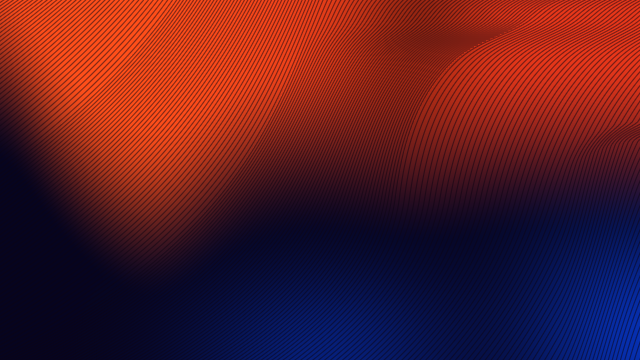
Write a Shadertoy shader that draws this background.

```glsl
// Fine contour lines flowing over a soft glow from orange-red to midnight blue.

// Colours
const vec3 ORANGE = vec3(1.00, 0.31, 0.10);
const vec3 RED = vec3(0.91, 0.215, 0.10);
const vec3 NIGHT = vec3(0.022, 0.015, 0.12);
const vec3 BLUE = vec3(0.00, 0.15, 0.50);
const vec3 LINE = vec3(0.05, 0.015, 0.07);

// Lines: half width in canvas heights, opacity, count in each strip
const float LINE_HALF_WIDTH = 0.0016;
const float LINE_OPACITY = 0.50;
const int STRIPS = 4;
const float LINE_COUNT[STRIPS] = float[](43.0, 43.0, 53.0, 74.0);

// Glow: reach of the warm fade above and below its lower edge
const float FADE_ABOVE = 0.31;
const float FADE_BELOW = 0.20;

float bell(float x, float centre, float radius) {
    float t = (x - centre) / radius;
    return exp(-t * t);
}

float glow(vec2 p, vec2 centre, vec2 radius) {
    vec2 t = (p - centre) / radius;
    return exp(-dot(t, t));
}

// Horizontal position of guide curve i at depth d below the top
float guide(int i, float d) {
    if (i == 0) return -0.09 - 1.6 * d;
    if (i == 1) return 0.486 - 0.69 * d - 0.69 * d * d;
    if (i == 2) return 0.891 + d * (-0.40 + d * (0.10 - 0.60 * d));
    if (i == 3) {
        float sag = max(d - 0.55, 0.0);
        return 1.08 + 0.46 * exp(-5.5 * d) + 0.05 * bell(d, 0.07, 0.05)
             - 1.5 * sag * sag;
    }
    return 2.6 - 1.1 * d + 0.5 * d * d;
}

// Line number, blended evenly between neighbouring guides
float linePhase(vec2 p) {
    float phase = 0.0;
    for (int i = 0; i < STRIPS; i++) {
        float left = guide(i, p.y);
        float right = guide(i + 1, p.y);
        phase += LINE_COUNT[i] * clamp((p.x - left) / (right - left), 0.0, 1.0);
    }
    // Small crease at the right border
    float fromRight = 1.778 - p.x;
    float crease = p.y - 0.365 - 2.0 * fromRight * fromRight;
    return phase + 5.0 * smoothstep(1.55, 1.78, p.x) * smoothstep(-0.03, 0.03, crease);
}

// Coverage of the lines, settling to its mean where they crowd together
float lineCoverage(vec2 p, float pixel) {
    float phase = linePhase(p);
    float rate = max(length(vec2(dFdx(phase), dFdy(phase))), 1e-4);
    float dist = abs(fract(phase) - 0.5) / rate;
    float halfWidth = LINE_HALF_WIDTH / pixel;
    float sharp = clamp(halfWidth + 0.5 - dist, 0.0, 1.0);
    float mean = min(2.0 * halfWidth * rate, 1.0);
    return mix(sharp, mean, smoothstep(0.38, 0.65, rate));
}

// Smooth colour behind the lines
vec3 backdrop(vec2 p) {
    vec3 cool = NIGHT;
    cool += 0.72 * BLUE * glow(p, vec2(0.90, 0.99), vec2(0.36, 0.24));
    cool += 1.15 * BLUE * glow(p, vec2(1.80, 0.94), vec2(0.33, 0.32));

    float lowerEdge = 0.455 + 0.18 * bell(p.x, 0.42, 0.23)
                    - 0.22 * bell(p.x, -0.04, 0.17)
                    + 0.03 * bell(p.x, 1.18, 0.20);
    float warmth = 1.0 - smoothstep(lowerEdge - FADE_ABOVE, lowerEdge + FADE_BELOW, p.y);
    vec3 warm = mix(RED, ORANGE, bell(p.x, 0.30, 0.60));
    warm *= 1.0 - 0.26 * glow(p, vec2(1.12, 0.22), vec2(0.20, 0.26));
    warm *= 1.0 - 0.25 * glow(p, vec2(1.18, 0.02), vec2(0.16, 0.12));
    return mix(cool, warm, warmth);
}

void mainImage(out vec4 fragColor, in vec2 fragCoord) {
    float pixel = 1.0 / iResolution.y;
    // x to the right, y downward from the top, both in canvas heights
    vec2 p = vec2(fragCoord.x, iResolution.y - fragCoord.y) * pixel;
    p.x *= 1.77778 * iResolution.y / iResolution.x;

    vec3 color = mix(backdrop(p), LINE, LINE_OPACITY * lineCoverage(p, pixel));
    fragColor = vec4(color, 1.0);
}
```
